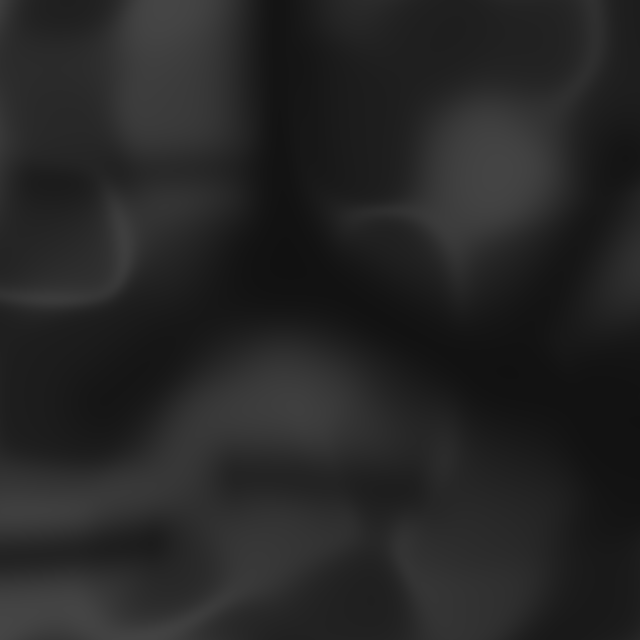
Give the GLSL for this texture map, as a Shadertoy shader.

```glsl
// Draws soft dark smoke: blurred grey billows and veins parted by near-black channels.

const float BLACK = 0.068;   // floor of the channels
const float SHADE = 0.112;   // folds between billows
const float GLOW  = 0.272;   // crest of the billows

vec3 hash3(vec2 cell) {
    vec3 h = fract(vec3(cell.xyx) * vec3(0.1031, 0.1030, 0.0973));
    h += dot(h, h.yxz + 33.33);
    return fract((h.xxy + h.yzz) * h.zyx);
}

// Cellular noise whose random cell values melt into each other
float softCells(vec2 p, float sharpness) {
    vec2 base = floor(p);
    float sum = 0.0, total = 0.0;
    for (int y = -2; y <= 2; y++) {
        for (int x = -2; x <= 2; x++) {
            vec2 cell = base + vec2(x, y);
            vec3 h = hash3(cell);
            vec2 d = cell + 0.15 + 0.7 * h.xy - p;
            float weight = exp(-sharpness * dot(d, d));
            sum += weight * h.z;
            total += weight;
        }
    }
    return sum / total;
}

// Layered sines bend the domain into curling drifts
vec2 drift(vec2 p, float amount) {
    for (int i = 1; i <= 3; i++) {
        float f = 4.0 * float(i);
        p += amount / float(i) * sin(f * p.yx + vec2(1.3, 4.1) * float(i));
    }
    return p;
}

// Soft vein of light along the middle level of a field
float vein(float field, float width) {
    float d = (field - 0.5) / width;
    return 1.0 / (1.0 + d * d);
}

// Transmission past a blurred dark channel from a to b
float channel(vec2 p, vec2 a, vec2 b, float width, float depth) {
    vec2 ab = b - a;
    float t = clamp(dot(p - a, ab) / dot(ab, ab), 0.0, 1.0);
    float d = length(p - a - t * ab) / width;
    return 1.0 - depth * exp(-d * d);
}

void mainImage(out vec4 fragColor, in vec2 fragCoord) {
    vec2 uv = fragCoord / iResolution.xy;
    vec2 p = drift(uv, 0.035);

    // Billows with thin luminous folds
    float broad = softCells(p * 4.6 + 7.0, 4.5);
    float folds = softCells(p * 5.5 + 31.0, 4.0);
    float smoke = 0.65 * smoothstep(0.1, 0.85, broad) + 0.45 * vein(folds, 0.13);
    smoke = smoothstep(0.0, 1.05, smoke);

    // Dimmer lower right
    float dim = smoothstep(0.35, 0.85, uv.x) * (1.0 - smoothstep(0.3, 0.55, uv.y));
    float level = mix(SHADE, GLOW, smoke) * (1.0 - 0.32 * dim);

    // Branching dark channels
    vec2 q = mix(uv, p, 0.5);
    vec2 fork = vec2(0.44, 0.57);
    float open = channel(q, vec2(0.41, 1.05), fork, 0.075, 0.95);
    open *= channel(q, fork, vec2(1.05, 0.34), 0.115, 0.97);
    open *= channel(q, vec2(0.80, 0.46), vec2(0.97, 0.76), 0.075, 0.85);
    open *= channel(q, fork, vec2(0.17, 0.36), 0.075, 0.65);
    open *= channel(q, vec2(0.40, 0.71), vec2(0.05, 0.72), 0.045, 0.45);
    open *= channel(q, vec2(0.38, 0.23), vec2(0.65, 0.25), 0.060, 0.60);
    open *= channel(q, vec2(-0.05, 0.12), vec2(0.24, 0.13), 0.045, 0.65);

    fragColor = vec4(vec3(mix(BLACK, level, open)), 1.0);
}
```
